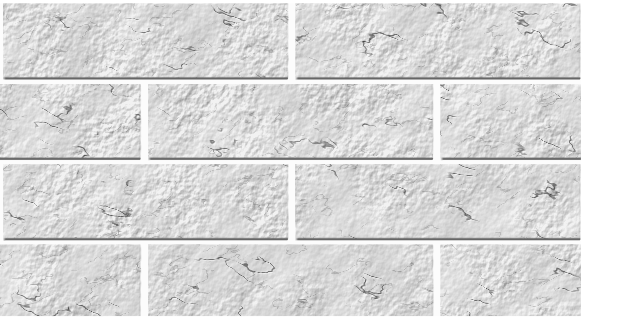
A WebGL 1 fragment shader for this texture:

```glsl
precision highp float;
// Staggered courses of pale split-stone bricks with white joints and shaded lower edges.

uniform vec2 u_resolution;

// Lengths are fractions of the canvas height.
#define PITCH vec2(0.914, 0.2512)
#define BRICK vec2(0.892, 0.2385)
#define WALL_MIN vec2(0.0, 0.012)
#define WALL_MAX vec2(1.815, 0.990)
#define LEFT_INSET 0.008
#define STAGGER 0.504
#define LIP 0.0105
#define RELIEF 1.05
#define CRACK_DEPTH 0.42
#define STONE vec3(0.852)
#define JOINT vec3(0.99)
#define SHADOW vec3(0.4)

float hash(vec2 p) {
    vec3 q = fract(vec3(p.xyx) * 0.1031);
    q += dot(q, q.yzx + 33.33);
    return fract((q.x + q.y) * q.z);
}

// Contribution of one lattice corner to gradient noise.
float corner(vec2 cell, vec2 offset) {
    float angle = 6.2832 * hash(cell);
    return dot(vec2(cos(angle), sin(angle)), offset);
}

// Gradient noise centred on 0.5.
float noise(vec2 p) {
    vec2 i = floor(p), f = fract(p), o = vec2(0, 1);
    vec2 u = f * f * f * (f * (f * 6.0 - 15.0) + 10.0);
    float top = mix(corner(i, f), corner(i + o.yx, f - o.yx), u.x);
    float bottom = mix(corner(i + o, f - o), corner(i + o.yy, f - o.yy), u.x);
    return 0.5 + 0.7 * mix(top, bottom, u.y);
}

float fbm(vec2 p) {
    float sum = 0.0, amp = 0.5;
    for (int i = 0; i < 4; i++) {
        sum += amp * noise(p);
        p = mat2(1.6, 1.2, -1.2, 1.6) * p + 7.3;
        amp *= 0.5;
    }
    return sum;
}

// Coordinates across and along the rising chisel direction.
vec2 slanted(vec2 p) {
    return vec2(dot(p, vec2(0.87, 0.5)), dot(p, vec2(-0.5, 0.87)));
}

// Rough stone height: faint slanted folds under fine grain.
float stoneHeight(vec2 p) {
    return 0.85 * fbm(slanted(p) * vec2(24.0, 17.0)) + 0.22 * noise(p * 75.0 + 3.0);
}

// Tapered jagged fissures: contours of noise, kept only in small patches.
float fissure(vec2 p, float tilt, float scale, float sparsity) {
    vec2 along = vec2(p.x + tilt * p.y, p.y - tilt * p.x) * vec2(5.5, 12.0) * scale;
    float patchy = smoothstep(sparsity, sparsity + 0.16, noise(p * vec2(8.0, 11.0) * scale + 17.0));
    float level = abs(fbm(along + 31.0) - 0.47);
    return patchy * (1.0 - smoothstep(0.0, 0.006 + 0.016 * patchy, level));
}

// Signed distance to a box with slightly rounded corners.
float roundBox(vec2 p, vec2 halfSize, float radius) {
    vec2 q = abs(p) - halfSize + radius;
    return length(max(q, 0.0)) + min(max(q.x, q.y), 0.0) - radius;
}

void main() {
    vec2 p = gl_FragCoord.xy / u_resolution.y;
    float px = 1.0 / u_resolution.y;

    // Brick lattice, measured down from the top left.
    vec2 q = vec2(p.x - LEFT_INSET, WALL_MAX.y - p.y);
    float row = floor(q.y / PITCH.y);
    q.x += STAGGER * PITCH.x * mod(row, 2.0);
    vec2 id = vec2(floor(q.x / PITCH.x), row);
    vec2 local = q - id * PITCH;
    float seed = hash(id + 11.0);
    vec2 s = local + 40.0 * vec2(seed, hash(id + 53.0)) + 5.0;

    // Lit relief, rougher in some bricks and patches.
    vec2 toLight = vec2(-0.6, -0.8) * 0.004;
    float slope = stoneHeight(s) - stoneHeight(s + toLight);
    float roughness = mix(0.75, 1.25, seed) * mix(0.55, 1.45, smoothstep(0.3, 0.7, noise(s * 6.0)));
    float tone = RELIEF * roughness * slope;
    tone += 0.2 * (fbm(slanted(s) * vec2(9.0, 4.0)) - 0.47) + 0.025 * (seed - 0.5);

    // Sparse dark cracks with a lit rim, and many faint creases.
    tone += 0.06 * fissure(s + toLight, 0.42, 1.0, 0.57) - CRACK_DEPTH * fissure(s, 0.42, 1.0, 0.57);
    tone -= 0.14 * fissure(s + 9.0, -0.35, 1.5, 0.48);
    vec3 stone = clamp(STONE + tone, 0.25, 0.95);

    // Soft shade on the right edge and a dark lip underneath.
    stone -= 0.08 * smoothstep(BRICK.x - 0.008, BRICK.x, local.x);
    float lip = smoothstep(0.0, 0.007, local.y - BRICK.y + LIP);
    lip *= smoothstep(0.0, 0.012, local.x);
    stone = mix(stone, SHADOW, lip);

    // Uneven brick outline against the joint.
    float wobble = 0.004 * (noise(s * 40.0) - 0.5) * (1.0 - lip);
    float dist = roundBox(local - 0.5 * BRICK, 0.5 * BRICK, 0.004) + wobble;
    float soft = max(px * 0.6, mix(0.0038, 0.0022, lip));
    vec3 color = mix(JOINT, stone, 1.0 - smoothstep(-soft, soft, dist));

    // White border around the cropped wall.
    vec2 inside = smoothstep(-0.5 * px, 0.5 * px, min(p - WALL_MIN + px * step(WALL_MIN, vec2(0.0)), WALL_MAX - p));
    gl_FragColor = vec4(mix(vec3(1.0), color, inside.x * inside.y), 1.0);
}
```
